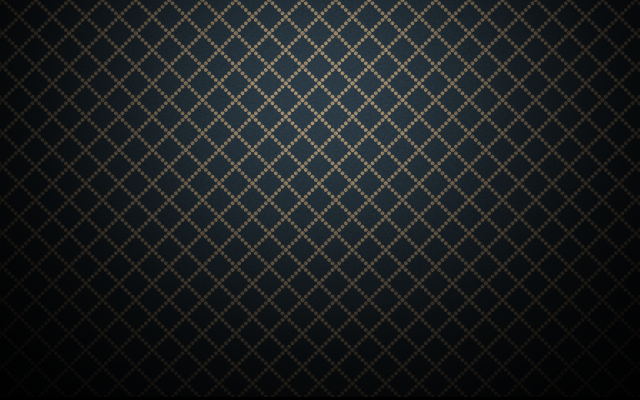
This pattern is drawn by a WebGL 2 fragment shader. Its source:

```glsl
#version 300 es
precision highp float;
// Dotted diamond trellis on dark slate-blue plaster, lit softly from above.

uniform vec2 u_resolution;
out vec4 outColor;

const float ROWS = 12.0;          // diamonds down the canvas
const float DOTS_PER_SIDE = 5.0;  // dot steps along one diamond side
const float DOT_RADIUS = 0.40;    // in dot steps
const float CROSS_RADIUS = 0.46;
const vec3 PLASTER = vec3(0.168, 0.228, 0.268);
const vec3 GILT = vec3(0.68, 0.59, 0.465);

vec2 hash22(vec2 p) {
    vec3 q = fract(vec3(p.xyx) * vec3(0.1031, 0.1030, 0.0973));
    q += dot(q, q.yzx + 33.33);
    return fract((q.xx + q.yz) * q.zy);
}

// Distances to the nearest and second nearest feature points
vec2 cellular(vec2 p) {
    vec2 cell = floor(p);
    vec2 nearest = vec2(8.0);
    for (int j = -1; j <= 1; j++) {
        for (int i = -1; i <= 1; i++) {
            vec2 neighbour = cell + vec2(i, j);
            float d = length(neighbour + hash22(neighbour) - p);
            nearest = d < nearest.x ? vec2(d, nearest.x)
                                    : vec2(nearest.x, min(nearest.y, d));
        }
    }
    return nearest;
}

// Coverage of the dots strung along both diagonals
float trellis(vec2 p, float pixel) {
    vec2 diagonal = vec2(p.x + p.y, p.x - p.y) * DOTS_PER_SIDE;
    vec2 id = round(diagonal);
    vec2 onLine = 1.0 - step(0.5, mod(id + 0.1, DOTS_PER_SIDE) - 0.1);
    float radius = mix(DOT_RADIUS, CROSS_RADIUS, onLine.x * onLine.y);
    float edge = pixel * DOTS_PER_SIDE * sqrt(2.0);
    float dist = length(diagonal - id);
    return max(onLine.x, onLine.y) * clamp((radius - dist) / edge + 0.5, 0.0, 1.0);
}

// Soft elliptical pool of light, in canvas heights
float pool(vec2 p, vec2 centre, vec2 size) {
    vec2 d = (p - centre) / size;
    return exp(-dot(d, d));
}

// Fine mottling with short flat creases
float plasterGrain(vec2 p) {
    vec2 crease = cellular(p * vec2(4.0, 9.0) + 50.0);
    vec2 speck = cellular(p * 14.0 + 90.0);
    float cracks = 1.0 - smoothstep(0.0, 0.12, crease.y - crease.x);
    return 1.04 - 0.10 * cracks + 0.14 * (speck.x - 0.45);
}

void main() {
    // Canvas heights, centred across and measured down from the top
    vec2 p = vec2(gl_FragCoord.x - 0.5 * u_resolution.x,
                  u_resolution.y - gl_FragCoord.y) / u_resolution.y;
    float pixel = ROWS / u_resolution.y;
    vec2 cell = p * ROWS + vec2(0.525, 0.0);

    // Worn gilt dots over plaster
    float dots = trellis(cell, pixel);
    float wear = cellular(cell * 11.0 + 200.0).x;
    vec3 gilt = GILT * (1.06 - 0.28 * wear);
    vec3 plaster = PLASTER * plasterGrain(cell + 100.0);

    // Light falls off a little slower on the gilt
    float light = pool(p, vec2(0.01, 0.24), vec2(0.575, 0.51));
    vec3 color = mix(plaster * light, gilt * pow(light, 0.85), dots);

    // Thin black band along the foot
    color *= 1.0 - smoothstep(0.992 - 0.5 / u_resolution.y, 0.992 + 0.5 / u_resolution.y, p.y);
    outColor = vec4(color, 1.0);
}
```
